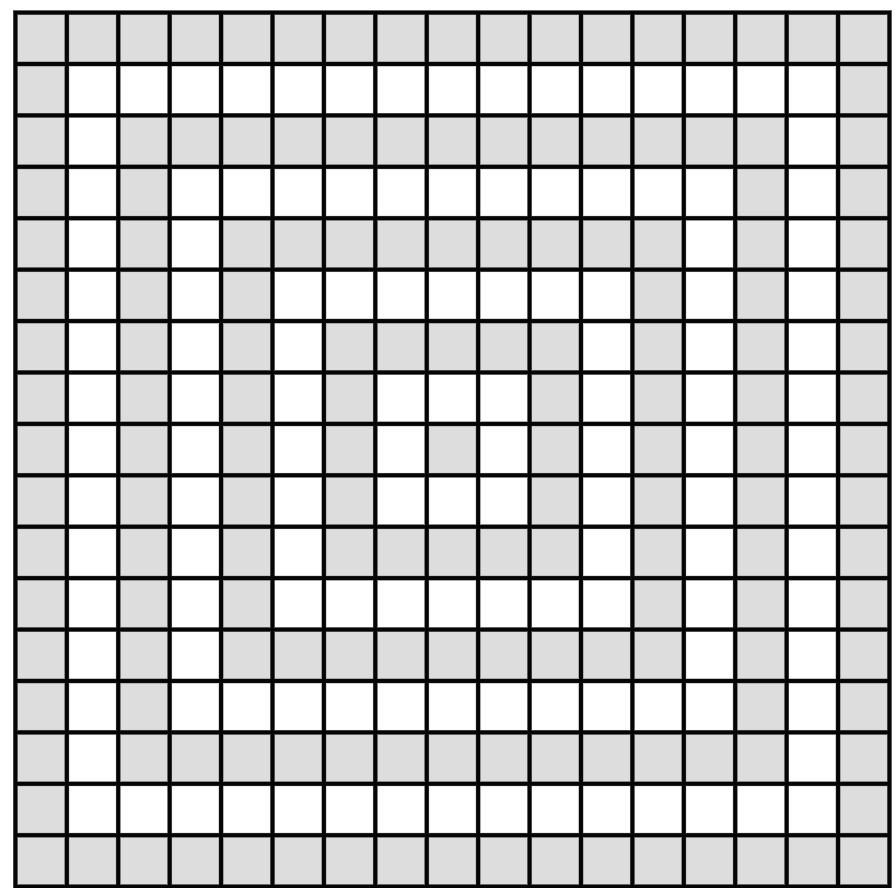
Reproduce this pattern procedurally as a WebGL 2 fragment shader.

```glsl
#version 300 es
precision highp float;

uniform vec2 u_resolution;
out vec4 outColor;

// Chebyshev distance, whose level sets are squares
float squareDist(vec2 p) {
    return max(abs(p.x), abs(p.y));
}

void main() {
    // Grid coordinates: one unit per cell, zero at the middle of the central cell
    vec2 canvas = (gl_FragCoord.xy - 0.5 * u_resolution) / u_resolution.y;
    vec2 grid = (canvas - vec2(0.0050, -0.0063)) / 0.0579;
    float pixel = 1.0 / (0.0579 * u_resolution.y);

    // Concentric rings of cells alternate between gray and white
    float ring = squareDist(floor(grid + 0.5));
    float isGray = (1.0 - mod(ring, 2.0)) * step(ring, 8.5);
    vec3 color = mix(vec3(1.0), vec3(0.862, 0.868, 0.862), isGray);

    // Distance to the nearest grid line, clipped to the outer frame
    vec2 toEdge = 0.5 - abs(fract(grid + 0.5) - 0.5);
    vec2 toLine = 0.5 - toEdge;
    toLine = abs(fract(grid) - 0.5);
    float lineDist = min(toLine.x, toLine.y);
    float edge = max(lineDist - 0.0425, squareDist(grid) - 8.5425);
    float ink = 1.0 - smoothstep(-0.8 * pixel, 0.8 * pixel, edge);

    outColor = vec4(mix(color, vec3(0.02), ink), 1.0);
}
```
